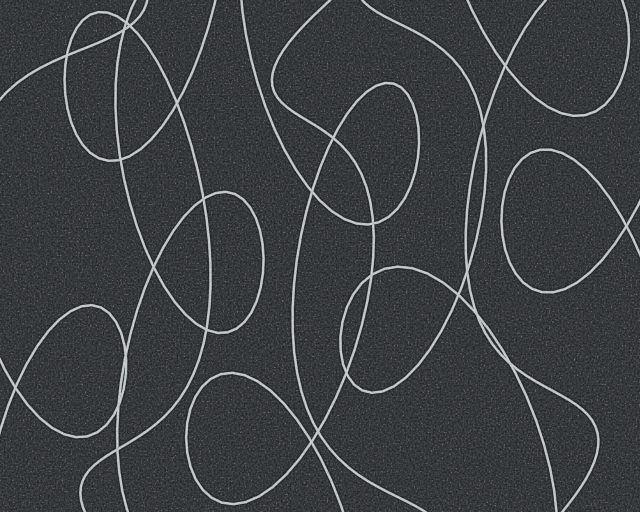
Reproduce this pattern procedurally as a Shadertoy shader.

```glsl
// Thin silver threads swaying and looping over a dark, finely speckled ground.

float hash(vec2 p) {
    vec3 q = fract(vec3(p.xyx) * vec3(0.1031, 0.1030, 0.0973));
    q += dot(q, q.yzx + 33.33);
    return fract((q.x + q.y) * q.z);
}

vec2 gradient(vec2 cell) {
    float angle = 6.2832 * hash(cell);
    return vec2(cos(angle), sin(angle));
}

float gradientNoise(vec2 p) {
    vec2 i = floor(p), f = p - i;
    vec2 u = f * f * (3.0 - 2.0 * f);
    vec2 e = vec2(0.0, 1.0);
    float low  = mix(dot(gradient(i), f), dot(gradient(i + e.yx), f - e.yx), u.x);
    float high = mix(dot(gradient(i + e.xy), f - e.xy), dot(gradient(i + e.yy), f - e.yy), u.x);
    return mix(low, high, u.y);
}

float segmentDistance(vec2 p, vec2 a, vec2 b) {
    vec2 pa = p - a, ba = b - a;
    return length(pa - ba * clamp(dot(pa, ba) / dot(ba, ba), 0.0, 1.0));
}

// Descending wave that swells into one full loop around phase zero.
vec2 threadPoint(float phase, float pitch, float side, float lean, float seed) {
    float loopAmount = exp(-phase * phase / 15.0);
    float sway = side * (0.125 + 0.045 * loopAmount) * cos(phase);
    float wander = 0.05 * sin(0.43 * phase + seed) + lean * phase;
    return vec2(sway + wander, pitch * (2.7 * loopAmount * sin(phase) - phase));
}

float threadDistance(vec2 p, float aspect) {
    const int THREADS = 8;
    const int STEPS = 100;
    float nearest = 1.0;
    for (int i = 0; i < THREADS; i++) {
        float id = float(i);
        float pitch = mix(0.105, 0.135, hash(vec2(id, 3.0)));
        float side = i % 2 == 0 ? 1.0 : -1.0;
        float lean = 0.03 * (hash(vec2(id, 7.0)) - 0.5);
        float seed = 6.2832 * hash(vec2(id, 11.0));
        float jitter = 0.5 * (hash(vec2(id, 17.0)) - 0.5);
        // Loop heights are spread evenly by the golden ratio.
        vec2 center = vec2(aspect * (id + 0.5 + jitter) / float(THREADS),
                           0.05 + 0.9 * fract(id * 0.618 + 0.25));
        vec2 local = p - center;
        if (abs(local.x) > 0.42) continue;

        float start = (center.y - 1.35) / pitch;
        float stride = 1.7 / pitch / float(STEPS);
        vec2 a = threadPoint(start, pitch, side, lean, seed);
        for (int j = 1; j <= STEPS; j++) {
            vec2 b = threadPoint(start + stride * float(j), pitch, side, lean, seed);
            nearest = min(nearest, segmentDistance(local, a, b));
            a = b;
        }
    }
    return nearest;
}

void mainImage(out vec4 fragColor, in vec2 fragCoord) {
    vec2 p = fragCoord / iResolution.y;
    float pixel = 1.0 / iResolution.y;

    // Ground: fine grain with sparse warm flecks
    float grain = gradientNoise(p * 290.0);
    float flecks = smoothstep(0.2, 0.6, gradientNoise(p * 330.0 + 71.3));
    vec3 color = vec3(0.205, 0.219, 0.227) + 0.12 * grain;
    color += flecks * vec3(0.17, 0.15, 0.135);

    // Threads: dark rim, grey edge and pale core
    float d = threadDistance(p, iResolution.x / iResolution.y);
    color *= 1.0 - 0.33 * (1.0 - smoothstep(0.0025, 0.0075, d));
    vec3 silver = mix(vec3(0.77, 0.79, 0.81), vec3(0.59, 0.62, 0.63), smoothstep(0.0008, 0.0028, d));
    silver += 0.08 * grain;
    float coverage = 1.0 - smoothstep(-0.6 * pixel, 0.6 * pixel, d - 0.0027);
    color = mix(color, silver, coverage);

    fragColor = vec4(color, 1.0);
}
```
